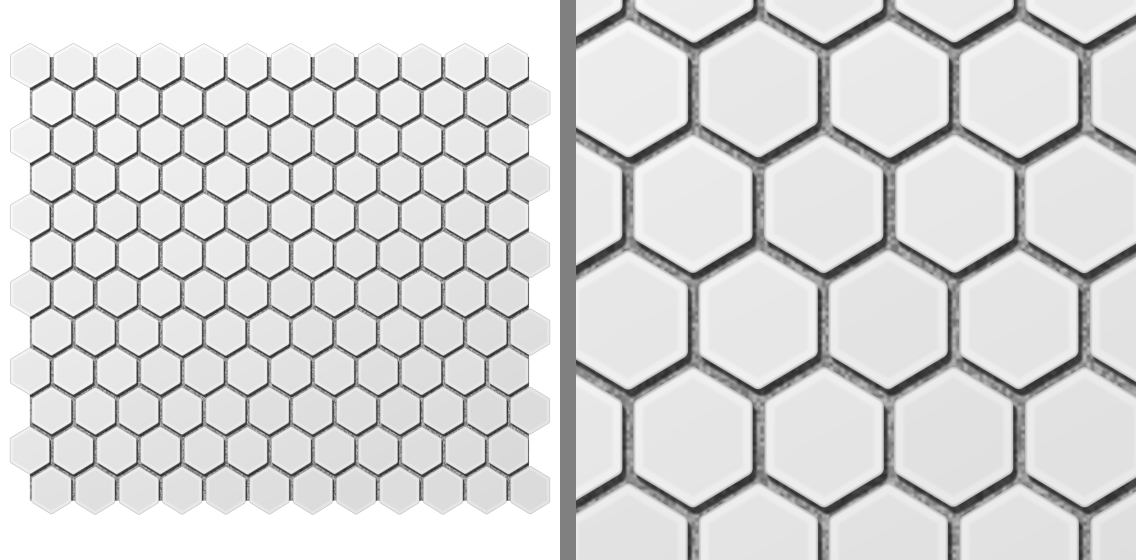
Left: the whole. Right: its middle third, enlarged.
Reproduce this pattern procedurally as a WebGL 2 fragment shader.

```glsl
#version 300 es
precision highp float;
// Sheet of white hexagonal mosaic tiles on grey, grainy grout over a white ground.

uniform vec2 u_resolution;
out vec4 outColor;

// Layout, in canvas units with y pointing down
const float LAST_INDEX = 11.0;           // twelve rows of twelve tiles
const float PITCH = 0.0777;              // column spacing
const vec2 FIRST_TILE = vec2(0.0534, 0.1172);
const float ROW_STEP = 0.0663;           // row spacing at the top
const float ROW_GROWTH = 0.000241;       // slight widening toward the bottom

// Tile shape, in units of PITCH
const float ROW_HEIGHT = 0.8660254;
const float TILE_INRADIUS = 0.457;
const float CORNER_RADIUS = 0.06;
const float POSITION_JITTER = 0.012;
const float RIM_WIDTH = 0.075;
const vec2 SHADOW_REACH = vec2(-0.028, -0.049);
const vec2 BACKING_MIN = vec2(0.0, -0.20);
const vec2 BACKING_MAX = vec2(11.47, 9.75);

// Tones
const vec3 GROUND = vec3(1.0);
const vec3 FACE_LIGHT = vec3(0.940);
const vec3 FACE_DARK = vec3(0.855);
const vec3 TILE_EDGE = vec3(0.74);
const vec3 GROUT = vec3(0.58);
const vec3 GROUT_SHADOW = vec3(0.23);
const float TONE_JITTER = 0.014;
const float RIM_GLOW = 0.035;
const float GRAIN_AMOUNT = 0.30;
const float GRAIN_SCALE = 34.0;

float hash(vec2 p) {
    vec3 q = fract(vec3(p.xyx) * 0.1031);
    q += dot(q, q.yzx + 33.33);
    return fract((q.x + q.y) * q.z);
}

float valueNoise(vec2 p) {
    vec2 i = floor(p), f = fract(p);
    f = f * f * (3.0 - 2.0 * f);
    float a = mix(hash(i), hash(i + vec2(1, 0)), f.x);
    float b = mix(hash(i + vec2(0, 1)), hash(i + vec2(1, 1)), f.x);
    return mix(a, b, f.y);
}

// Signed distance to a rounded hexagon standing on a corner
float hexagon(vec2 p) {
    const vec3 k = vec3(-0.8660254, 0.5, 0.5773503);
    float r = TILE_INRADIUS - CORNER_RADIUS;
    p = abs(p.yx);
    p -= 2.0 * min(dot(k.xy, p), 0.0) * k.xy;
    p -= vec2(clamp(p.x, -k.z * r, k.z * r), r);
    return length(p) * sign(p.y) - CORNER_RADIUS;
}

// Distance to the nearest tile, followed by its column and row
vec3 nearestTile(vec2 p) {
    vec3 nearest = vec3(1e3, 0.0, 0.0);
    for (int i = 0; i < 2; i++) {
        float row = clamp(floor(p.y / ROW_HEIGHT) + float(i), 0.0, LAST_INDEX);
        float shift = 0.5 * mod(row, 2.0);
        float column = clamp(round(p.x - shift), 0.0, LAST_INDEX);
        vec2 id = vec2(column, row);
        vec2 jitter = vec2(hash(id + 3.7), hash(id + 19.1)) - 0.5;
        vec2 center = vec2(column + shift, row * ROW_HEIGHT);
        float d = hexagon(p - center - jitter * POSITION_JITTER);
        if (d < nearest.x) nearest = vec3(d, id);
    }
    return nearest;
}

// Canvas position to tile space, undoing the growth of the rows
vec2 toTileSpace(vec2 uv) {
    vec2 c = uv - FIRST_TILE;
    float root = sqrt(max(ROW_STEP * ROW_STEP + 4.0 * ROW_GROWTH * c.y, 0.0));
    return vec2(c.x / PITCH, ROW_HEIGHT * 2.0 * c.y / (ROW_STEP + root));
}

vec3 groutColor(vec2 p) {
    float grain = valueNoise(p * GRAIN_SCALE) - 0.5;
    float caster = nearestTile(p + SHADOW_REACH).x;
    float shadow = smoothstep(0.018, -0.014, caster);
    return mix(GROUT + grain * GRAIN_AMOUNT, GROUT_SHADOW + grain * 0.1, shadow);
}

vec3 tileColor(vec2 uv, vec3 tile) {
    float falloff = smoothstep(0.1, 0.95, 0.35 * uv.x + 0.65 * uv.y);
    vec3 face = mix(FACE_LIGHT, FACE_DARK, falloff);
    face += (hash(tile.yz + 41.0) - 0.5) * TONE_JITTER;
    face += RIM_GLOW * smoothstep(-RIM_WIDTH - 0.02, -RIM_WIDTH + 0.02, tile.x);
    return mix(face, TILE_EDGE, smoothstep(-0.026, 0.0, tile.x));
}

void main() {
    vec2 uv = gl_FragCoord.xy / u_resolution;
    uv.y = 1.0 - uv.y;
    vec2 p = toTileSpace(uv);
    float blur = 0.75 / (min(u_resolution.x, u_resolution.y) * PITCH);

    // Backing of grout, then the tiles on top
    vec2 outside = max(BACKING_MIN - p, p - BACKING_MAX);
    float backing = smoothstep(blur, -blur, max(outside.x, outside.y));
    vec3 color = mix(GROUND, groutColor(p), backing);
    vec3 tile = nearestTile(p);
    color = mix(color, tileColor(uv, tile), smoothstep(blur, -blur, tile.x));
    outColor = vec4(clamp(color, 0.0, 1.0), 1.0);
}
```
